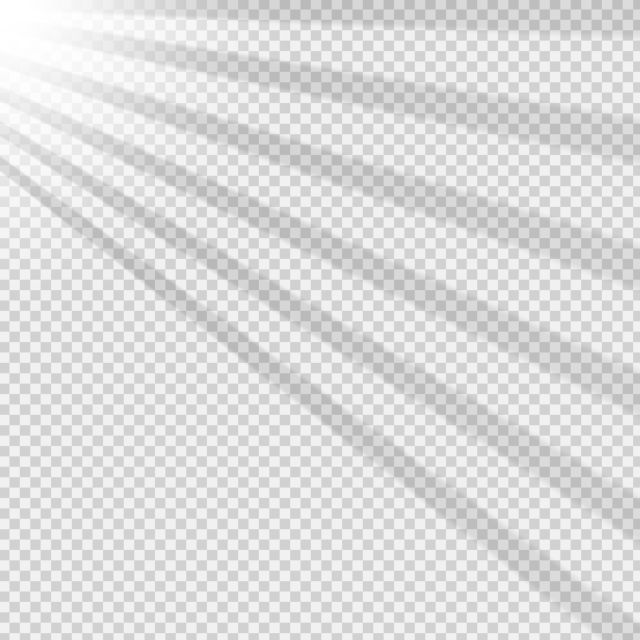
Write a three.js fragment shader that draws this background.

```glsl
// Soft shadow bands fanning out from a white corner glow over a grey checkerboard.
varying vec2 vUv;

const float PI = 3.14159265;
const int BAND_COUNT = 6;
const vec3 LIGHT_CELL = vec3(0.945);
const vec3 DARK_CELL = vec3(0.82);
const vec3 GLOW_COLOR = vec3(1.0);

// Square wave with softened steps: +1 in even cells, -1 in odd ones.
float squareWave(float t, float softness) {
  return clamp(sin(PI * t) / softness, -1.0, 1.0);
}

vec3 checkerboard(vec2 p, float cellSize, vec2 offset) {
  vec2 cell = (p - offset) / cellSize;
  float wave = squareWave(cell.x, 0.18) * squareWave(cell.y, 0.18);
  return mix(DARK_CELL, LIGHT_CELL, 0.5 + 0.5 * wave);
}

// Coverage of a widening band whose centre runs from startY to endY.
float band(vec2 p, float startY, float endY) {
  float centre = mix(startY, endY, p.x);
  float halfWidth = mix(0.0115, 0.035, p.x);
  float softness = mix(0.003, 0.0095, p.x);
  float edge = abs(p.y - centre) - halfWidth;
  return 1.0 - smoothstep(-softness, softness, edge);
}

// Evenly fanned bands, counted downward from the top edge.
float shadowFan(vec2 p) {
  float shade = 0.0;
  for (int i = 0; i < BAND_COUNT; i++) {
    float n = float(i);
    float startY = max(0.0547 * n - 0.018, 0.003);
    float endY = 0.0234 + 0.1975 * n;
    shade = max(shade, band(p, startY, endY));
  }
  return shade;
}

float cornerGlow(float radius) {
  return 1.0 - smoothstep(0.03, 0.5, radius);
}

void main() {
  // Measure down from the top left corner, where the light sits.
  vec2 p = vec2(vUv.x, 1.0 - vUv.y);
  float radius = length(p);

  vec3 color = checkerboard(p, 0.01624, vec2(0.0148));
  color = mix(color, GLOW_COLOR, cornerGlow(radius));

  // Shadows fade into the glow and weaken slightly far away.
  float strength = mix(0.135, 0.085, p.x) * smoothstep(0.02, 0.36, radius);
  color *= 1.0 - strength * shadowFan(p);

  gl_FragColor = vec4(color, 1.0);
}
```
